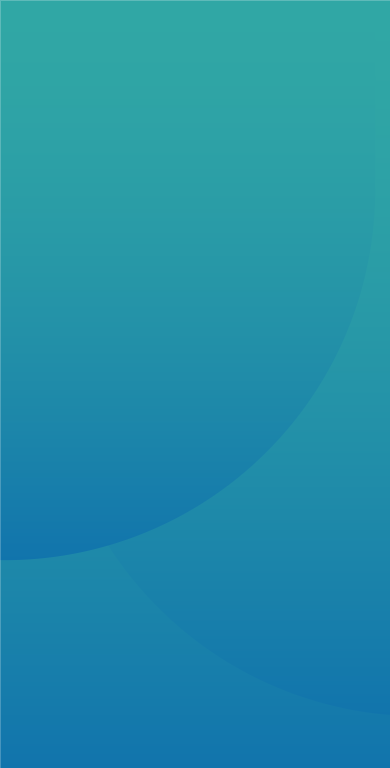
Write a WebGL 2 fragment shader that draws this background.

```glsl
#version 300 es
precision highp float;
// Calm teal-to-blue backdrop with two large overlapping rounded panels.
// Each layer runs the same eased vertical gradient, ending at its own lower
// edge, so the panels stand out only by being deeper than what lies behind.

uniform vec2 u_resolution;
out vec4 fragColor;

// Lengths are fractions of the canvas height, origin at the lower left.
const vec3 TEAL = vec3(0.190, 0.655, 0.647);
const vec3 BLUE = vec3(0.067, 0.455, 0.675);
const float EASE = 1.6;            // above 1 keeps the teal longer at the top
const float RADIUS = 0.482;
const vec2 FRONT_CENTER = vec2(0.0065, 0.7526);
const vec2 BACK_CENTER = vec2(0.547, 0.5495);
const float RIM_WIDTH = 0.0013;
const float RIM_STRENGTH = 0.22;

// Gradient from the canvas top down to the given bottom height.
vec3 verticalGradient(float y, float bottom) {
    float t = clamp((1.0 - y) / (1.0 - bottom), 0.0, 1.0);
    return mix(TEAL, BLUE, pow(t, EASE));
}

// Signed distance to a disc whose sides continue straight upward.
float roundedPanel(vec2 p, vec2 center) {
    vec2 d = p - center;
    d.y = min(d.y, 0.0);
    return length(d) - RADIUS;
}

// Lays one panel over the colour with a one-pixel soft edge.
vec3 addPanel(vec3 base, vec2 p, vec2 center, float pixel) {
    float cover = clamp(0.5 - roundedPanel(p, center) / pixel, 0.0, 1.0);
    return mix(base, verticalGradient(p.y, center.y - RADIUS), cover);
}

void main() {
    float pixel = 1.0 / u_resolution.y;
    vec2 p = gl_FragCoord.xy * pixel;

    // Backdrop, then the panels from back to front
    vec3 color = verticalGradient(p.y, 0.0);
    color = addPanel(color, p, BACK_CENTER, pixel);
    color = addPanel(color, p, FRONT_CENTER, pixel);

    // Faint light rim along the left and top edges
    float edge = min(p.x, 1.0 - p.y);
    float rim = clamp((RIM_WIDTH - edge) / pixel + 0.5, 0.0, 1.0);
    color = mix(color, vec3(1.0), rim * RIM_STRENGTH);

    fragColor = vec4(color, 1.0);
}
```
